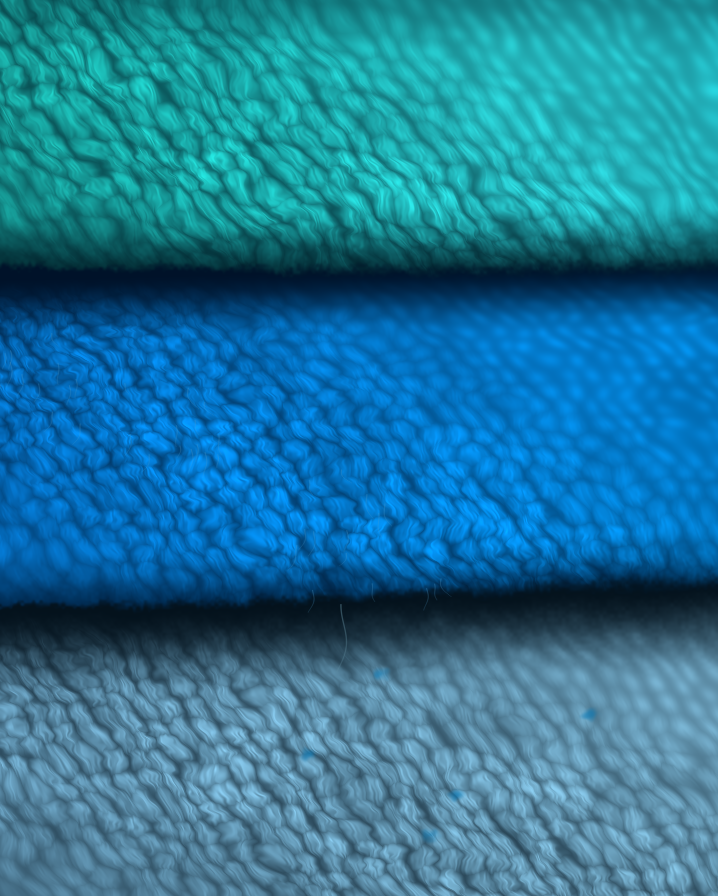
Write a WebGL 2 fragment shader that draws this texture.

```glsl
#version 300 es
precision highp float;
// Three stacked folds of woven cloth, teal, blue and grey, in shallow focus.
uniform vec2 u_resolution;
out vec4 fragColor;

float hash(vec2 p) {
  vec3 a = fract(vec3(p.xyx) * 0.1031);
  a += dot(a, a.yzx + 33.33);
  return fract((a.x + a.y) * a.z);
}

float noise(vec2 p) {
  vec2 i = floor(p), f = fract(p);
  f = f * f * (3.0 - 2.0 * f);
  return mix(mix(hash(i), hash(i + vec2(1, 0)), f.x),
             mix(hash(i + vec2(0, 1)), hash(i + vec2(1, 1)), f.x), f.y);
}

// Staggered upright stitches; blur turns fibrous domes into soft spots.
float weave(vec2 q, float blur, float lean) {
  q += 0.75 * (vec2(noise(q * 0.6 + 70.0), noise(q * 0.6 + 140.0)) - 0.5);
  q += 0.22 * (1.0 - blur) * (vec2(noise(q * 3.1 + 210.0), noise(q * 3.1 + 290.0)) - 0.5);
  float crisp = 0.0, soft = 0.0;
  for (int j = -1; j <= 1; j++) {
    float row = floor(q.y) + float(j);
    float shift = 0.5 * mod(row, 2.0);
    for (int i = -1; i <= 1; i++) {
      vec2 id = vec2(floor(q.x - shift) + float(i), row);
      float rnd = hash(id + 90.0);
      vec2 d = q - id - vec2(0.5 + shift, 0.5);
      d += 0.32 * (vec2(rnd, hash(id + 130.0)) - 0.5);
      d.x += lean * d.y;
      float r = dot(d / vec2(0.5, 0.74), d / vec2(0.5, 0.74));
      float strand = noise(vec2(d.x * 12.0, d.y * 2.5) + id * 7.3 + 200.0);
      float dome = exp(-1.15 * r * r) * (0.72 + 0.28 * rnd);
      // Light falls from above, so each stitch darkens towards its foot
      crisp = max(crisp, dome * (0.62 + 0.55 * strand + 0.35 * d.y));
      soft += exp(-2.6 * r) * (0.65 + 0.4 * rnd);
    }
  }
  return mix(crisp, 0.3 + 0.46 * soft, blur);
}

// Blur grows away from a slanting line of sharp focus.
float defocus(vec2 p, float start, float slope) {
  return smoothstep(0.03, 0.34, abs(p.y - start + slope * p.x));
}

vec3 cloth(vec3 shadow, vec3 tone, float stitch, float blur, float light) {
  float relief = mix(0.74, stitch, mix(0.85, 0.55, blur));
  return mix(shadow, tone, light * (0.3 + 1.05 * relief));
}

// Thin curved fibre hanging from a root.
float hair(vec2 p, vec2 root, float len, float bend, float width) {
  float t = clamp((root.y - p.y) / len, 0.0, 1.0);
  float x = root.x + bend * t * t + 0.06 * len * sin(t * 5.0 + bend * 200.0);
  return (1.0 - smoothstep(0.0, width, length(p - vec2(x, root.y - len * t)))) * (1.0 - 0.5 * t);
}

void main() {
  vec2 p = gl_FragCoord.xy / u_resolution.y;
  float side = p.x * u_resolution.y / u_resolution.x;
  float fuzz = (noise(p * 45.0) - 0.5) * 0.008 + (noise(p * 240.0) - 0.5) * 0.005;
  float tealEdge = 0.702 - 0.003 * sin(side * 3.14) + fuzz;
  float blueEdge = mix(0.323, 0.350, smoothstep(0.1, 1.0, side)) + fuzz;
  float mottle = 0.91 + 0.18 * noise(p * 16.0);

  // Grey fold, shaded beneath the blue one
  float blur = defocus(p, 0.25, 0.42);
  float stitch = weave(vec2(p.x * 35.0 + p.y * 4.0, p.y * 46.0 + p.x * 5.0), blur, 0.28);
  float light = 1.0 - smoothstep(-0.11, -0.005, p.y - blueEdge);
  light *= mottle * mix(0.9, 1.0, smoothstep(0.0, 0.16, p.y));
  vec3 greyTone = mix(vec3(0.34, 0.53, 0.64), vec3(0.42, 0.63, 0.74), side);
  vec3 color = cloth(vec3(0.015, 0.07, 0.11), greyTone, stitch, blur, light);

  // Stray blue flecks in the grey yarn
  for (int i = 0; i < 5; i++) {
    float k = float(i);
    vec2 at = vec2(0.48 + 0.09 * (k - 0.5) * sin(k * 2.4), 0.068 + 0.045 * k);
    float fleck = 1.0 - smoothstep(0.3, 1.2, length((p - at) / vec2(0.013, 0.010)) + noise(p * 150.0) * 0.5);
    color = mix(color, vec3(0.02, 0.46, 0.70), 0.6 * fleck * light);
  }

  // Blue fold, its rows tightening towards the top
  blur = defocus(p, 0.60, 0.52);
  float rise = p.y - 0.32;
  stitch = weave(vec2(p.x * 34.0 + p.y * 3.0, rise * 37.0 + rise * rise * 42.0 + p.x * 1.5), blur, 0.18);
  light = smoothstep(-0.035, 0.065, p.y - blueEdge);
  light *= 1.0 - smoothstep(0.61, 0.69, p.y - 0.018 * side);
  light *= mottle * mix(0.92, 1.06, smoothstep(0.0, 0.7, side));
  vec3 blueTone = mix(vec3(0.015, 0.44, 0.77), vec3(0.01, 0.50, 0.82), side);
  vec3 blue = cloth(vec3(0.0, 0.07, 0.16), blueTone, stitch, blur, light);
  float feather = mix(0.004, 0.013, side);
  color = mix(color, blue, smoothstep(-feather, feather, p.y - blueEdge));

  // Teal fold, washed with pale light at the right
  blur = defocus(p, 0.94, 0.52);
  stitch = weave(vec2(p.x * 33.0 + p.y * 5.0, p.y * 43.0 + p.x * 6.0), blur, 0.32);
  light = smoothstep(-0.03, 0.085, p.y - tealEdge);
  light *= 1.0 - 0.28 * smoothstep(0.93, 1.01, p.y);
  light *= mottle * mix(0.92, 1.06, smoothstep(0.0, 0.6, side));
  vec3 tealTone = mix(vec3(0.09, 0.63, 0.61), vec3(0.09, 0.68, 0.72), side);
  tealTone += vec3(0.06, 0.05, 0.05) * exp(-12.0 * dot(p - vec2(0.66, 0.86), p - vec2(0.66, 0.86)));
  vec3 teal = cloth(vec3(0.0, 0.10, 0.14), tealTone, stitch, blur, light);
  color = mix(color, teal, smoothstep(-feather, feather, p.y - tealEdge));

  // Loose fibres along the sharp part of the blue fold and its lower lip
  for (int i = 0; i < 40; i++) {
    vec2 seed = vec2(float(i) * 3.7, 17.0);
    float a = hash(seed), b = hash(seed + 5.0), c = hash(seed + 11.0);
    vec2 root = vec2(a * 0.46, 0.62 - 0.52 * a * 0.46 + (b - 0.5) * 0.12);
    if (i < 5) root = vec2(0.22 + 0.3 * a, 0.335 + 0.02 * b);
    float strand = hair(p, root, 0.01 + 0.018 * c, (b - 0.5) * 0.025, 0.0013);
    color = mix(color, vec3(0.30, 0.60, 0.78), 0.3 * strand);
  }
  float longHair = hair(p, vec2(0.385, 0.325), 0.075, -0.008, 0.0015);
  color = mix(color, vec3(0.38, 0.55, 0.62), 0.5 * longHair);

  fragColor = vec4(clamp(color, 0.0, 1.0), 1.0);
}
```
